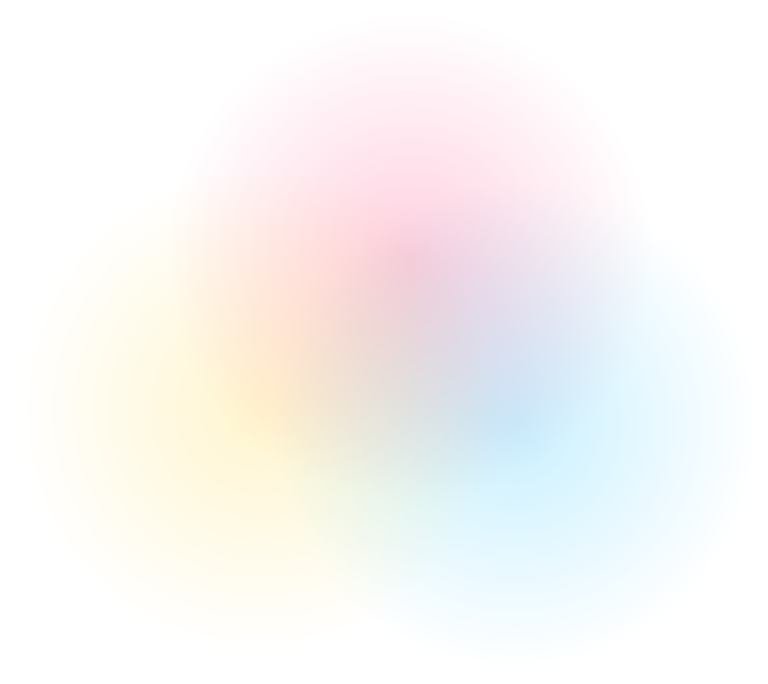
Write a Shadertoy shader that draws this background.

```glsl
// Glow centres and reach, in canvas heights
const vec2 PINK_CENTRE = vec2(0.599, 0.623);
const vec2 YELLOW_CENTRE = vec2(0.380, 0.401);
const vec2 BLUE_CENTRE = vec2(0.753, 0.379);
const float GLOW_RADIUS = 0.358;

// Tint at the heart of each glow
const vec3 PINK = vec3(1.0, 0.816, 0.875);
const vec3 YELLOW = vec3(1.0, 0.961, 0.808);
const vec3 BLUE = vec3(0.788, 0.941, 1.0);

// Radial filter that fades linearly to clear white
vec3 glow(vec2 point, vec2 centre, vec3 tint) {
    float strength = clamp(1.0 - distance(point, centre) / GLOW_RADIUS, 0.0, 1.0);
    return mix(vec3(1.0), tint, strength);
}

void mainImage(out vec4 fragColor, in vec2 fragCoord) {
    vec2 point = fragCoord / iResolution.y;

    // Overlapping glows multiply like coloured filters
    vec3 colour = glow(point, PINK_CENTRE, PINK)
                * glow(point, YELLOW_CENTRE, YELLOW)
                * glow(point, BLUE_CENTRE, BLUE);

    fragColor = vec4(colour, 1.0);
}
```
